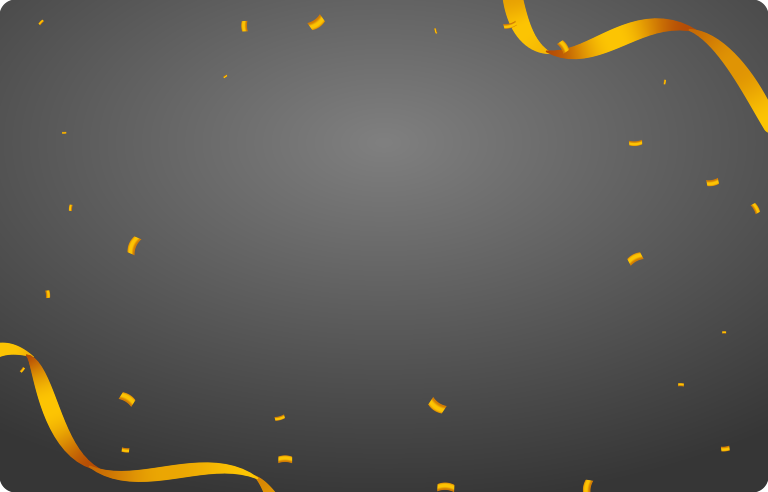
Give the GLSL for this background, as a WebGL 1 fragment shader.

```glsl
precision highp float;

uniform vec2 u_resolution;

const float CANVAS_WIDTH = 100.0;
const int CURVE_STEPS = 20;
const int CONFETTI_COUNT = 27;
const vec3 GOLD = vec3(0.99, 0.77, 0.01);
const vec3 BRONZE = vec3(0.71, 0.30, 0.02);

float hash(float n) {
  return fract(sin(n * 127.1) * 43758.5453);
}

float coverage(float dist, float pixel) {
  return 1.0 - smoothstep(-0.6 * pixel, 0.6 * pixel, dist);
}

vec3 metal(float shine) {
  return mix(BRONZE, GOLD, shine);
}

vec2 bezier(vec2 a, vec2 b, vec2 c, vec2 d, float t) {
  float s = 1.0 - t;
  return s * s * s * a + 3.0 * s * s * t * b + 3.0 * s * t * t * c + t * t * t * d;
}

float roundedBox(vec2 p, vec2 halfSize, float radius) {
  vec2 q = abs(p) - halfSize + radius;
  return length(max(q, 0.0)) + min(max(q.x, q.y), 0.0) - radius;
}

// Elliptical grey glow that fades towards the lower corners
vec3 backdrop(vec2 p, vec2 center) {
  float dist = length((p - center) / vec2(1.75, 1.0));
  return vec3(max(0.5 - 0.0061 * dist, 0.21));
}

// Tapered curve; width holds start, end and bulge, shine holds start, middle and end
vec3 drawRibbon(vec3 base, vec2 p, float pixel, vec2 a, vec2 b, vec2 c, vec2 d,
                vec3 width, vec3 shine) {
  float nearest = 1000.0;
  float along = 0.0;
  vec2 from = a;
  for (int i = 0; i < CURVE_STEPS; i++) {
    float n = float(i);
    vec2 to = bezier(a, b, c, d, (n + 1.0) / float(CURVE_STEPS));
    vec2 edge = to - from;
    float h = clamp(dot(p - from, edge) / dot(edge, edge), 0.0, 1.0);
    float dist = length(p - from - edge * h);
    if (dist < nearest) {
      nearest = dist;
      along = (n + h) / float(CURVE_STEPS);
    }
    from = to;
  }
  float halfWidth = mix(width.x, width.y, along) + 4.0 * width.z * along * (1.0 - along);
  float glint = mix(shine.x, shine.y, smoothstep(0.0, 0.45, along));
  glint = mix(glint, shine.z, smoothstep(0.5, 0.95, along));
  return mix(base, metal(glint), coverage(nearest - halfWidth, pixel));
}

// Small bent foil flake with a bright middle
vec3 drawFlake(vec3 base, vec2 p, float pixel, vec2 halfSize, float angle) {
  float c = cos(angle);
  float s = sin(angle);
  vec2 q = vec2(c * p.x + s * p.y, c * p.y - s * p.x);
  q.y += 0.2 * q.x * q.x;
  float glint = 1.0 - 0.6 * smoothstep(0.2, 1.0, abs(q.y / halfSize.y - 0.2));
  return mix(base, metal(glint), coverage(roundedBox(q, halfSize, 0.05), pixel));
}

// Flakes spread around the border, leaving the middle clear
vec3 drawConfetti(vec3 base, vec2 p, float pixel, vec2 canvas) {
  vec3 color = base;
  for (int i = 0; i < CONFETTI_COUNT; i++) {
    float n = float(i) + 1.0;
    float turn = 6.2832 * (n + hash(n)) / float(CONFETTI_COUNT);
    vec2 direction = vec2(cos(turn), sin(turn));
    direction /= max(abs(direction.x), abs(direction.y));
    vec2 place = canvas * (0.5 + 0.5 * direction * mix(0.6, 1.0, hash(n + 40.0)));
    float size = mix(0.25, 1.15, pow(hash(n + 80.0), 1.5));
    vec2 halfSize = size * vec2(1.0, mix(0.35, 0.6, hash(n + 120.0)));
    color = drawFlake(color, p - place, pixel, halfSize, 6.2832 * hash(n + 160.0));
  }
  return color;
}

void main() {
  float pixel = CANVAS_WIDTH / u_resolution.x;
  vec2 p = gl_FragCoord.xy * pixel;
  vec2 canvas = u_resolution * pixel;
  vec3 color = backdrop(p, canvas * vec2(0.5, 0.71));

  // Upper right ribbon, anchored to the top right corner
  vec2 r = p - canvas;
  color = drawRibbon(color, r, pixel, vec2(-33.3, 0.6), vec2(-32.7, -2.9), vec2(-31.4, -6.0),
                     vec2(-28.4, -6.9), vec3(1.3, 0.15, 0.4), vec3(0.7, 1.0, 0.9));
  color = drawRibbon(color, r, pixel, vec2(-28.8, -6.7), vec2(-22.3, -8.6), vec2(-17.1, -0.8),
                     vec2(-9.2, -4.1), vec3(0.13, 0.13, 1.17), vec3(0.0, 1.0, 0.0));
  color = drawRibbon(color, r, pixel, vec2(-10.2, -3.9), vec2(-5.6, -5.0), vec2(-1.6, -12.3),
                     vec2(0.4, -16.3), vec3(0.13, 1.05, 0.5), vec3(0.25, 0.6, 1.0));

  // Lower left ribbon
  color = drawRibbon(color, p, pixel, vec2(-0.5, 18.4), vec2(1.0, 18.9), vec2(2.6, 18.5),
                     vec2(4.3, 17.6), vec3(0.95, 0.1, 0.13), vec3(1.0, 1.0, 0.85));
  color = drawRibbon(color, p, pixel, vec2(3.5, 17.8), vec2(5.9, 16.5), vec2(6.4, 5.1),
                     vec2(13.0, 2.9), vec3(0.13, 0.13, 1.0), vec3(0.0, 1.0, 0.0));
  color = drawRibbon(color, p, pixel, vec2(33.1, 2.1), vec2(33.9, 1.6), vec2(34.5, 0.8),
                     vec2(35.3, -0.5), vec3(0.1, 0.75, 0.0), vec3(0.4, 0.5, 0.6));
  color = drawRibbon(color, p, pixel, vec2(11.7, 3.3), vec2(18.2, -0.3), vec2(26.8, 5.5),
                     vec2(33.5, 1.8), vec3(0.13, 0.13, 0.78), vec3(0.25, 0.75, 1.0));

  color = drawConfetti(color, p, pixel, canvas);

  // White outside the rounded corners
  float card = coverage(roundedBox(p - 0.5 * canvas, 0.5 * canvas + 0.5 * pixel, 2.1), pixel);
  gl_FragColor = vec4(mix(vec3(1.0), color, card), 1.0);
}
```
